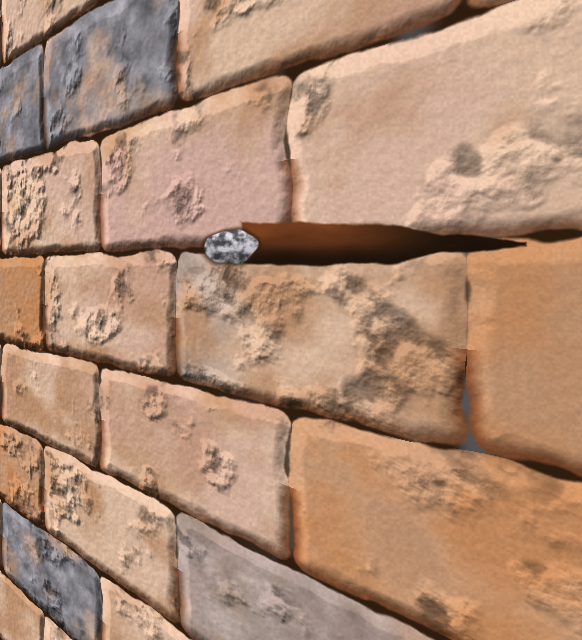
Write a WebGL 1 fragment shader that draws this texture.

```glsl
precision highp float;
uniform vec2 u_resolution;

#define VANISH vec2(-0.488, 0.582)
#define ASPECT 1.65
#define JOINT vec2(0.003, 0.014)
#define CORNER 0.09
#define RELIEF 0.045
#define TAN vec3(0.72, 0.55, 0.42)
#define PALE vec3(0.84, 0.71, 0.61)
#define RUST vec3(0.73, 0.49, 0.31)
#define PINK vec3(0.80, 0.65, 0.60)
#define SLATE vec3(0.47, 0.46, 0.48)
#define DARK vec3(0.18, 0.11, 0.06)

float hash(vec2 p) {
  return fract(sin(dot(p, vec2(127.1, 311.7))) * 43758.5453);
}

float noise(vec2 p) {
  vec2 i = floor(p), f = fract(p);
  f = f * f * (3.0 - 2.0 * f);
  return mix(mix(hash(i), hash(i + vec2(1, 0)), f.x),
             mix(hash(i + vec2(0, 1)), hash(i + vec2(1, 1)), f.x), f.y);
}

float fbm(vec2 p) {
  float sum = 0.0, amp = 0.5;
  for (int i = 0; i < 5; i++) {
    sum += amp * noise(p);
    p = mat2(1.6, 1.2, -1.2, 1.6) * p + 3.7;
    amp *= 0.45;
  }
  return sum;
}

// Canvas to wall: x counts bricks leftward, y counts courses downward
vec2 wallCoord(vec2 p) {
  float depth = p.x - VANISH.x;
  float v = (VANISH.y - p.y) / depth;
  return vec2(2.051 / depth, 0.125 + 3.6 * v + 0.42 * v * v);
}

// Running bond: returns signed edge distance, brick id and place inside it
float brick(vec2 w, out vec2 id, out vec2 f) {
  vec2 scale = vec2(ASPECT, 1.0), q = w * scale;
  w += 0.035 * (vec2(noise(q * 3.0), noise(q * 3.0 + 19.0)) - 0.5);
  float row = floor(w.y);
  float x = w.x - 0.68 + 0.5 * mod(row, 2.0);
  id = vec2(floor(x), row);
  f = vec2(fract(x), fract(w.y));
  vec2 a = abs(f - 0.5) * scale - 0.5 * scale + JOINT + CORNER;
  float d = length(max(a, 0.0)) + min(max(a.x, a.y), 0.0) - CORNER;
  return d + 0.06 * (fbm(q * 8.0) - 0.45);
}

// Broken patches where the smooth face has come away
float roughness(vec2 q, vec2 id) {
  float worn = 0.10 * (hash(id + 4.3) - 0.5);
  return smoothstep(0.49, 0.64, fbm(q * 3.2 + id * 7.0) + worn);
}

float height(vec2 p) {
  vec2 id, f, w = wallCoord(p), q = w * vec2(ASPECT, 1.0);
  float d = brick(w, id, f);
  float body = 0.50 * (1.0 - smoothstep(-0.10, 0.01, d));
  float crag = roughness(q, id) * (fbm(q * 9.0) - 0.25) * 0.85;
  return RELIEF * (body + crag + 0.05 * fbm(q * 26.0));
}

float isBrick(vec2 id, float col, float row) {
  return step(length(id - vec2(col, row)), 0.5);
}

vec3 brickColor(vec2 id, vec2 f, vec2 q) {
  float mottle = fbm(q * 3.0 + id * 5.0);
  vec3 c = mix(TAN, PALE, smoothstep(0.25, 0.65, mottle + 0.3 * (hash(id) - 0.5)));
  float pink = isBrick(id, 2.0, -1.0) + 0.5 * hash(id + 8.0);
  c = mix(c, PINK, min(pink, 1.0) * smoothstep(0.3, 0.6, fbm(q * 2.0 + 31.0)));
  float rust = isBrick(id, 1.0, 1.0) + isBrick(id, 0.0, 0.0)
             + isBrick(id, 3.0, 0.0) + isBrick(id, 3.0, 2.0);
  c = mix(c, RUST, rust * smoothstep(0.2, 0.65, mottle) * 0.85);
  float gray = isBrick(id, 2.0, -2.0) + isBrick(id, 3.0, -2.0)
             + isBrick(id, 3.0, 3.0) + 0.55 * isBrick(id, 1.0, 2.0)
             + 0.6 * isBrick(id, 1.0, 0.0) * smoothstep(0.6, 1.0, f.x);
  vec3 ash = SLATE * (0.65 + 0.95 * fbm(q * 8.0));
  return mix(c, ash, gray * smoothstep(0.1, 0.5, fbm(q * 3.0 + 50.0)));
}

void main() {
  vec2 p = gl_FragCoord.xy / u_resolution.y;
  float px = 1.0 / u_resolution.y;
  vec2 id, f, w = wallCoord(p), q = w * vec2(ASPECT, 1.0);
  float d = brick(w, id, f);

  // Brick face lit from the upper left
  float e = 0.0035;
  float slope = (height(p) - height(p + e * vec2(-0.5, 0.866))) / e;
  float rough = roughness(q, id);
  vec3 c = brickColor(id, f, q);
  c *= clamp(1.0 + 0.33 * slope, 0.45, 1.14);
  c *= 1.0 - 0.35 * rough * smoothstep(0.48, 0.28, fbm(q * 9.0));
  c *= 0.96 + 0.08 * noise(p * 230.0);

  // Shade under the lower edge, then the open joints
  c *= mix(vec3(1.0), vec3(0.68, 0.54, 0.44), smoothstep(-0.08, 0.0, d) * step(0.5, f.y));
  float bed = smoothstep(0.36, 0.46, abs(f.y - 0.5));
  vec3 mortar = mix(TAN * 0.45, DARK, bed);
  float filled = smoothstep(0.66, 0.8, noise(q * 4.0 + 11.0)) * smoothstep(0.3, 0.7, p.x);
  mortar = mix(mortar, SLATE * 0.7, filled);
  c = mix(c, mortar, smoothstep(-0.006 - 3.0 * px, 0.006 + 3.0 * px, d));

  // Deep slot where the bed joint is empty, tapering to the right
  float halfGap = mix(0.031, 0.012, smoothstep(0.61, 0.70, p.x));
  halfGap *= 1.0 - smoothstep(0.72, 0.84, p.x);
  float slot = max(abs(p.y - 0.619) - halfGap, max(0.38 - p.x, p.x - 0.82));
  slot += 0.012 * (fbm(p * 28.0) - 0.45);
  float glow = smoothstep(0.59, 0.64, p.y) * smoothstep(0.72, 0.5, p.x);
  vec3 hollow = mix(DARK * 0.65, vec3(0.45, 0.24, 0.12), glow);
  hollow *= 0.8 + 0.4 * fbm(p * vec2(20.0, 60.0));
  c = mix(c, hollow, 1.0 - smoothstep(-px, px + 0.002, slot));

  // Pebble wedged at the end of the slot
  vec2 s = (p - vec2(0.358, 0.613)) / vec2(0.043, 0.027);
  float r = length(s) + 0.3 * (noise(p * 45.0) - 0.5);
  float pits = smoothstep(0.25, 0.65, fbm(p * 95.0));
  vec3 stone = SLATE * (0.5 + 1.1 * pits) * (1.05 + 0.3 * s.y);
  c = mix(c, DARK, 0.7 * (1.0 - smoothstep(0.95, 1.25, r)));
  c = mix(c, stone, 1.0 - smoothstep(0.92, 0.98 + 30.0 * px, r));

  gl_FragColor = vec4(clamp(c, 0.0, 1.0), 1.0);
}
```
